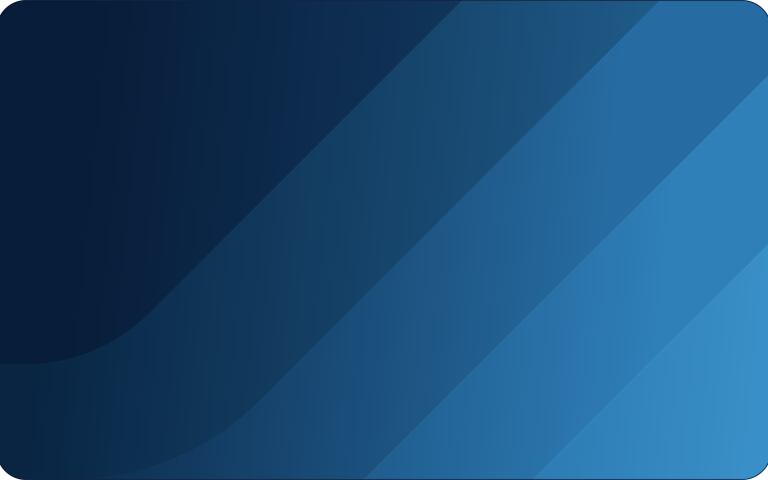
This background is drawn by a Shadertoy shader. Its source:

```glsl
// A rounded card of five overlapping blue bands, rising to the right at 45 degrees.
// Two band edges bend into level arcs at lower left; each band has its own
// sideways gradient. Lengths are in canvas heights.

const vec2 DIAGONAL = vec2(0.70711, -0.70711); // normal of the slanted edges

// Bent edges: arc centre and radius
const vec2 INNER_CENTRE = vec2(0.052, 0.608);
const float INNER_RADIUS = 0.367;
const vec2 OUTER_CENTRE = vec2(0.146, 0.560);
const float OUTER_RADIUS = 0.558;

// Straight edges: where they meet the bottom
const float THIRD_FOOT = 0.758;
const float FOURTH_FOOT = 1.110;

// Gradient ends of each band, dark to light
const vec3 NAVY_A = vec3(0.030, 0.112, 0.222);
const vec3 NAVY_B = vec3(0.065, 0.210, 0.360);
const vec3 DEEP_A = vec3(0.035, 0.145, 0.260);
const vec3 DEEP_B = vec3(0.125, 0.360, 0.540);
const vec3 MID_A = vec3(0.048, 0.170, 0.300);
const vec3 MID_B = vec3(0.150, 0.420, 0.630);
const vec3 BRIGHT_A = vec3(0.120, 0.360, 0.550);
const vec3 BRIGHT_B = vec3(0.185, 0.500, 0.725);
const vec3 SKY_A = vec3(0.170, 0.475, 0.695);
const vec3 SKY_B = vec3(0.225, 0.560, 0.780);
const float TILT = 0.10; // how far the gradients lean

// Card outline
const vec3 PAPER = vec3(1.0);
const vec3 RIM_COLOUR = vec3(0.01, 0.07, 0.20);
const float RIM_WIDTH = 0.002;
const float CORNER_RADIUS = 0.0625;
const float SIDE_OVERHANG = 0.008;
const float EDGE_GLINT = 0.018;

// Signed distance to a level edge that bends through an arc into the diagonal
float bentEdge(vec2 p, vec2 centre, float radius) {
    vec2 q = p - centre;
    if (q.x < 0.0) return -q.y - radius;
    if (q.x + q.y > 0.0) return dot(q, DIAGONAL) - radius;
    return length(q) - radius;
}

float straightEdge(vec2 p, float foot) {
    return dot(p - vec2(foot, 0.0), DIAGONAL);
}

float roundedBox(vec2 p, vec2 halfSize, float radius) {
    vec2 q = abs(p) - halfSize + radius;
    return length(max(q, 0.0)) + min(max(q.x, q.y), 0.0) - radius;
}

float coverage(float d, float pixel) {
    return smoothstep(-0.7 * pixel, 0.7 * pixel, d);
}

vec3 ramp(vec3 a, vec3 b, float start, float end, float x) {
    return mix(a, b, clamp((x - start) / (end - start), 0.0, 1.0));
}

void mainImage(out vec4 fragColor, in vec2 fragCoord) {
    float pixel = 1.0 / iResolution.y;
    vec2 p = fragCoord * pixel;
    float x = p.x - TILT * (p.y - 0.5);

    float third = straightEdge(p, THIRD_FOOT);
    float fourth = straightEdge(p, FOURTH_FOOT);

    // Bands, layered from upper left to lower right
    vec3 colour = ramp(NAVY_A, NAVY_B, 0.15, 0.95, x);
    colour = mix(colour, ramp(DEEP_A, DEEP_B, 0.10, 1.35, x),
                 coverage(bentEdge(p, INNER_CENTRE, INNER_RADIUS), pixel));
    colour = mix(colour, ramp(MID_A, MID_B, 0.20, 1.25, x),
                 coverage(bentEdge(p, OUTER_CENTRE, OUTER_RADIUS), pixel));
    colour = mix(colour, ramp(BRIGHT_A, BRIGHT_B, 0.80, 1.40, x), coverage(third, pixel));
    colour = mix(colour, ramp(SKY_A, SKY_B, 1.12, 1.60, x), coverage(fourth, pixel));

    // Faint light along the straight edges
    float nearest = min(abs(third), abs(fourth));
    colour += EDGE_GLINT * (1.0 - smoothstep(0.0, 0.004, nearest));

    // Dark rim and rounded corners
    vec2 halfSize = 0.5 * iResolution.xy * pixel;
    float card = roundedBox(p - halfSize, halfSize + vec2(SIDE_OVERHANG, 0.0), CORNER_RADIUS);
    colour = mix(colour, RIM_COLOUR, 0.8 * coverage(card + RIM_WIDTH, pixel));
    colour = mix(colour, PAPER, coverage(card, pixel));

    fragColor = vec4(colour, 1.0);
}
```
